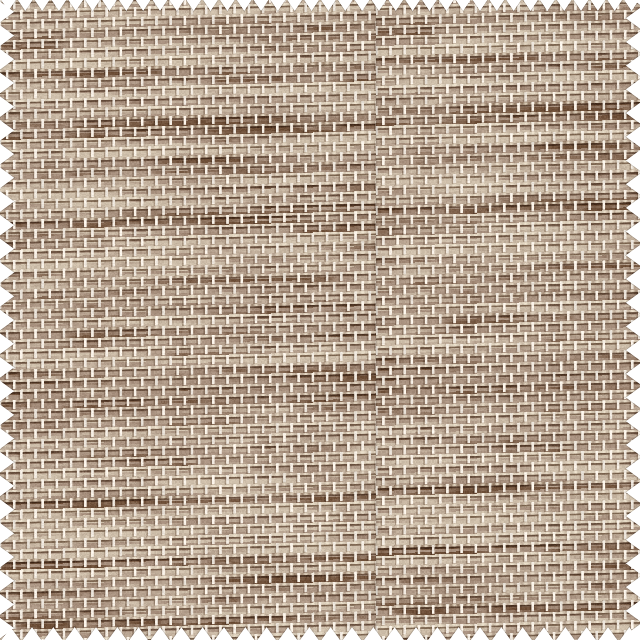
Reproduce this texture procedurally as a WebGL 1 fragment shader.

```glsl
precision highp float;
// Woven tan and brown mesh swatch with pale warp ties, a seam and pinked edges.
uniform vec2 u_resolution;

float hash(vec2 p) {
  return fract(sin(dot(p, vec2(127.1, 311.7))) * 43758.5453);
}

// Noise that varies smoothly along x and independently for each thread.
float threadNoise(float x, float thread) {
  float i = floor(x);
  float f = fract(x);
  return mix(hash(vec2(i, thread)), hash(vec2(i + 1.0, thread)), f * f * (3.0 - 2.0 * f));
}

// Soft bar of the given half width centred on zero.
float bar(float d, float halfWidth, float blur) {
  return 1.0 - smoothstep(halfWidth - blur, halfWidth + blur, abs(d));
}

// Signed distance past a row of pinked teeth; negative lies outside the cloth.
float pinked(float edge, float along, float count, float depth) {
  return edge - depth * (1.0 - 1.15 * abs(2.0 * fract(along * count) - 1.0));
}

vec3 yarnColor(float tone) {
  vec3 brown = vec3(0.43, 0.31, 0.22);
  vec3 taupe = vec3(0.66, 0.57, 0.50);
  vec3 beige = vec3(0.81, 0.75, 0.67);
  vec3 color = mix(brown, taupe, smoothstep(0.12, 0.46, tone));
  return mix(color, beige, smoothstep(0.44, 0.8, tone));
}

vec3 weave(vec2 uv, float pixel) {
  // The cloth restarts at the seam, half a row out of step, with slanted rows.
  float side = step(0.588, uv.x);
  float x = uv.x - 0.588 * side;
  float y = uv.y - 0.024 * x - 0.022 * side;
  vec2 grid = vec2(x * 45.0, y * 64.0);
  float row = floor(grid.y);
  grid.x += 0.5 * mod(row, 2.0);
  vec2 cell = fract(grid);
  float blurX = pixel * 45.0 * 0.5;
  float blurY = pixel * 64.0 * 0.5;

  // Four fine strands share the long colour streaks of their row.
  float strand = row * 4.0 + floor(cell.y * 4.0);
  float streak = threadNoise(x * 4.0 + hash(vec2(row, 4.0)) * 7.0, row + 90.0);
  float tone = 0.38 * hash(vec2(row, 2.7)) + 0.36 * streak
             + 0.46 * threadNoise(x * 14.0, strand + 300.0)
             + 0.14 * threadNoise(x * 90.0, strand + 700.0) - 0.1;
  vec3 color = yarnColor(tone);

  // Warm shadow under each crossing line and beside each tie.
  vec3 shadow = color * vec3(0.62, 0.55, 0.49);
  color = mix(color, shadow, bar(cell.y - 0.67, 0.09, blurY));
  color = mix(color, shadow, 0.5 * bar(cell.x - 0.36, 0.06, blurX));

  // Pale crossing line, thinner between ties, and the upright ties.
  float tieShade = 0.92 + 0.08 * hash(floor(grid));
  float gaps = 0.58 + 0.25 * cos(12.5664 * (cell.x - 0.5));
  float crossing = bar(cell.y - 0.88, 0.12, blurY) * gaps;
  float tie = bar(cell.x - 0.5, 0.09, blurX) * bar(cell.y - 0.54, 0.46, blurY);
  color = mix(color, vec3(0.94, 0.90, 0.82), crossing);
  color = mix(color, vec3(0.99, 0.96, 0.92) * tieShade, tie);

  // Fine grain and a faint dark join.
  color += 0.07 * (hash(floor(uv * 512.0)) - 0.5);
  return color * (1.0 - 0.1 * bar(uv.x - 0.588, 0.0015, pixel));
}

void main() {
  vec2 uv = gl_FragCoord.xy / u_resolution;
  float pixel = 1.0 / min(u_resolution.x, u_resolution.y);

  // Triangular teeth cut into all four sides.
  float cloth = min(pinked(uv.x, uv.y, 27.0, 0.022),
                    pinked(1.0 - uv.x, uv.y + 0.01, 27.0, 0.022));
  cloth = min(cloth, pinked(uv.y, uv.x, 30.0, 0.020));
  cloth = min(cloth, pinked(1.0 - uv.y, uv.x, 38.0, 0.017));

  vec3 color = weave(uv, pixel);
  color *= 1.0 - 0.15 * bar(cloth, 0.002, pixel);
  color = mix(vec3(1.0), color, smoothstep(-pixel, pixel, cloth));
  gl_FragColor = vec4(color, 1.0);
}
```
